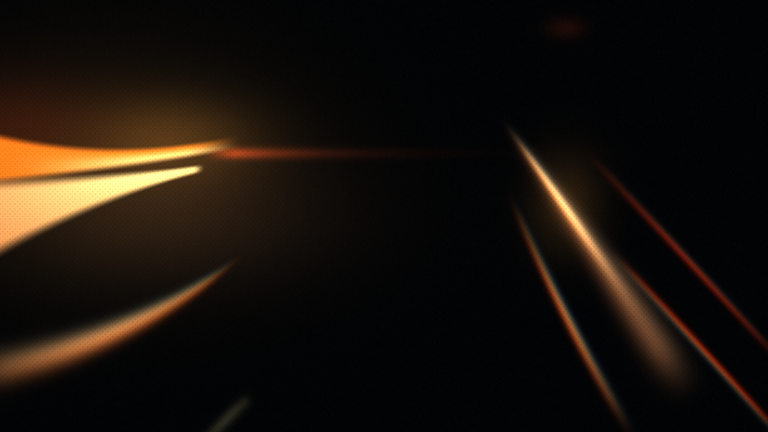
Give the GLSL for this background, as a Shadertoy shader.

```glsl
// Amber light leaks and thin prismatic streaks on a near-black backdrop.
#define BACKDROP vec3(0.008, 0.012, 0.017)
#define ORANGE vec3(0.88, 0.43, 0.07)
#define PEACH vec3(0.92, 0.56, 0.30)
#define PALE_GOLD vec3(1.0, 0.94, 0.60)
#define EMBER vec3(0.50, 0.14, 0.05)
#define HAZE vec3(0.30, 0.19, 0.07)
#define CURVE_STEPS 20
#define DOT_PITCH 0.0116
#define DOT_DEPTH 0.10
#define GRAIN 0.008

float hash(vec2 p) {
    vec3 q = fract(vec3(p.xyx) * 0.1031);
    q += dot(q, q.yzx + 33.33);
    return fract((q.x + q.y) * q.z);
}

// Soft elliptical spot
float glow(vec2 p, vec2 center, vec2 radius) {
    vec2 q = (p - center) / radius;
    return exp(-dot(q, q));
}

// Soft-edged fill between two heights
float band(float y, float low, float high, float soft) {
    return smoothstep(low - soft, low + soft, y)
         * (1.0 - smoothstep(high - soft, high + soft, y));
}

vec2 bezier(vec2 a, vec2 b, vec2 c, float t) {
    return mix(mix(a, b, t), mix(b, c, t), t);
}

// Signed distance to a quadratic curve and the position along it
vec2 curveDistance(vec2 p, vec2 a, vec2 b, vec2 c) {
    float nearest = 1e5, side = 1.0, along = 0.0;
    vec2 start = a;
    for (int i = 0; i < CURVE_STEPS; i++) {
        vec2 end = bezier(a, b, c, float(i + 1) / float(CURVE_STEPS));
        vec2 dir = end - start, q = p - start;
        float h = clamp(dot(q, dir) / dot(dir, dir), 0.0, 1.0);
        float d = length(q - dir * h);
        if (d < nearest) {
            nearest = d;
            side = dir.x * q.y - dir.y * q.x < 0.0 ? -1.0 : 1.0;
            along = (float(i) + h) / float(CURVE_STEPS);
        }
        start = end;
    }
    return vec2(nearest * side, along);
}

// Streak with start/end widths, a peak (position, spread) and split colours
vec3 streak(vec2 p, vec2 a, vec2 b, vec2 c, vec2 widths, vec2 peak, float fringe) {
    vec2 d = curveDistance(p, a, b, c);
    vec3 offset = (d.x + fringe * vec3(1.0, 0.0, -1.0)) / mix(widths.x, widths.y, d.y);
    float k = (d.y - peak.x) / peak.y;
    float ends = smoothstep(0.0, 0.2, d.y) * (1.0 - smoothstep(0.8, 1.0, d.y));
    return exp(-offset * offset) * exp(-k * k) * ends;
}

vec3 leftFlames(vec2 p) {
    float x = p.x, y = p.y;

    // Upper flame, gilded along its lower edge
    float high = 0.683 - 0.226 * x + 0.415 * x * x;
    float low = 0.583 + 0.10 * x + 0.066 * x * x;
    float fill = band(y, low, high, mix(0.012, 0.007, x / 0.54));
    fill *= 1.0 - smoothstep(0.42, 0.56, x);
    float gilt = smoothstep(0.0, 0.36, x) * (1.0 - smoothstep(0.25, 0.9, (y - low) / max(high - low, 0.015)));
    vec3 col = mix(ORANGE, PALE_GOLD, 0.75 * gilt) * fill;

    // Lower flame, palest toward its tip
    high = 0.576 + 0.035 * x + 0.11 * x * x;
    low = 0.421 + 0.54 * x - 0.32 * x * x;
    fill = band(y, low, high, mix(0.022, 0.006, clamp(x / 0.4, 0.0, 1.0)));
    fill *= 1.0 - smoothstep(0.445, 0.475, x);
    float heat = smoothstep(-0.1, 0.38, x) * 0.8 + 0.25 * smoothstep(low, high, y);
    col = mix(col, mix(PEACH, PALE_GOLD, clamp(heat, 0.0, 1.0)), fill);

    // Ember tail past the tips
    float tail = smoothstep(0.46, 0.55, x) * exp(-max(x - 0.55, 0.0) * 6.0);
    col += EMBER * tail * glow(p, vec2(x, 0.645), vec2(1.0, 0.013));
    return col;
}

void mainImage(out vec4 fragColor, in vec2 fragCoord) {
    vec2 p = fragCoord / iResolution.y;
    vec3 col = BACKDROP;

    // Ambient haze
    col += HAZE * 0.75 * glow(p, vec2(0.40, 0.675), vec2(0.20, 0.10));
    col += HAZE * 0.38 * glow(p, vec2(0.25, 0.62), vec2(0.40, 0.27));
    col += vec3(0.10, 0.065, 0.04) * glow(p, vec2(0.40, 0.50), vec2(0.36, 0.15));
    col += EMBER * 0.28 * glow(p, vec2(0.0, 0.70), vec2(0.22, 0.12));
    col += HAZE * 0.55 * glow(p, vec2(1.31, 0.53), vec2(0.08, 0.11));
    col += EMBER * 0.22 * glow(p, vec2(1.31, 0.935), vec2(0.045, 0.025));

    col += leftFlames(p);

    // Lower left sweep and the faint sliver beneath it
    col += vec3(0.78, 0.49, 0.27) * streak(p, vec2(-0.15, 0.12), vec2(0.30, 0.19), vec2(0.57, 0.42),
        vec2(0.046, 0.004), vec2(0.52, 0.42), 0.003);
    col += vec3(0.16, 0.15, 0.10) * streak(p, vec2(0.46, -0.04), vec2(0.52, 0.03), vec2(0.59, 0.09),
        vec2(0.014), vec2(0.5, 0.5), 0.0);

    // Main right beam: broad body, then bright core
    vec2 top = vec2(1.155, 0.735), bend = vec2(1.365, 0.45), foot = vec2(1.615, 0.06);
    col += vec3(0.46, 0.29, 0.18) * streak(p, top, bend, foot, vec2(0.010, 0.044), vec2(0.60, 0.50), 0.002);
    col += vec3(0.80, 0.62, 0.40) * streak(p, top, bend, foot, vec2(0.006, 0.018), vec2(0.33, 0.22), 0.001);

    // Thin companions with prismatic rims
    col += vec3(0.52, 0.20, 0.10) * streak(p, vec2(1.40, 0.43), vec2(1.60, 0.22), vec2(1.85, -0.06),
        vec2(0.009, 0.008), vec2(0.55, 0.45), -0.003);
    col += vec3(0.40, 0.11, 0.06) * streak(p, vec2(1.34, 0.67), vec2(1.55, 0.45), vec2(1.86, 0.11),
        vec2(0.010, 0.008), vec2(0.55, 0.36), 0.003);
    col += vec3(0.62, 0.36, 0.21) * streak(p, vec2(1.17, 0.58), vec2(1.28, 0.30), vec2(1.49, -0.05),
        vec2(0.008, 0.013), vec2(0.53, 0.32), 0.003);

    // Fine dot screen in the lit areas, then grain
    vec2 cell = fract(vec2(p.x + p.y, p.x - p.y) / DOT_PITCH) - 0.5;
    col *= 1.0 - DOT_DEPTH * (1.0 - smoothstep(0.12, 0.40, length(cell)));
    col += (hash(floor(p * 288.0)) - 0.5) * GRAIN;
    fragColor = vec4(clamp(col, 0.0, 1.0), 1.0);
}
```
